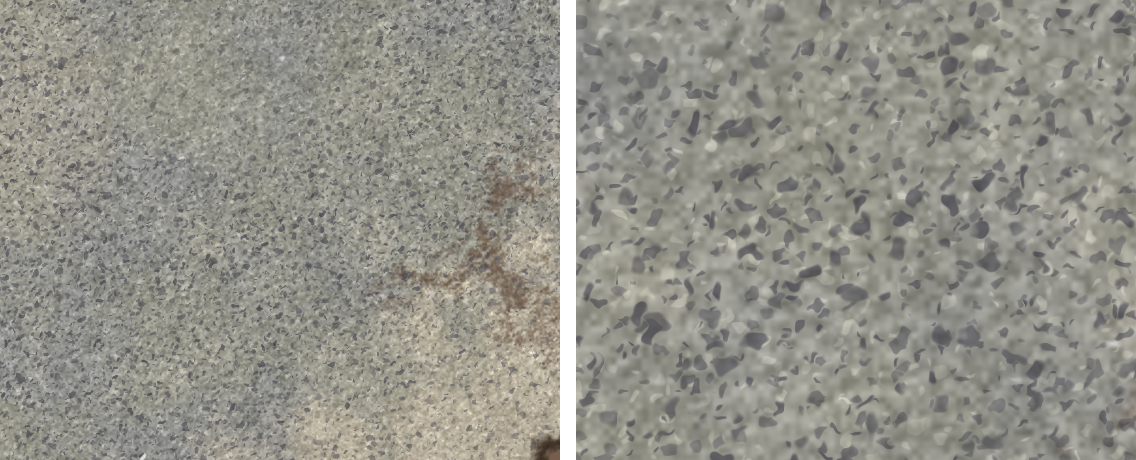
Left, the full canvas; right, a detail of the centre.
A WebGL 1 fragment shader for this texture:

```glsl
precision highp float;
// Weathered speckled stone: grey-green ground, dark slanted chips, tan patches and rust stains.

uniform vec2 u_resolution;

#define COARSE_CELLS 44.0
#define FINE_CELLS 72.0
#define CHIP_AMOUNT 0.80
#define CHIP_DARKNESS 0.88
#define CHIP_ANGLE 0.65
#define ANGLE_SPREAD 2.0
#define MOTTLE 0.27
#define FLECK_LIGHT 0.12
#define TAN_AMOUNT 0.85
#define RUST_AMOUNT 0.62

const vec3 GREY = vec3(0.590, 0.590, 0.545);
const vec3 COOL_GREY = vec3(0.565, 0.568, 0.555);
const vec3 TAN = vec3(0.735, 0.695, 0.615);
const vec3 CHIP = vec3(0.320, 0.318, 0.345);
const vec3 RUST = vec3(0.400, 0.310, 0.245);
const vec3 DARK_BROWN = vec3(0.200, 0.150, 0.110);
const vec3 WHITE = vec3(0.900, 0.900, 0.890);

vec3 hash3(vec2 p) {
  vec3 q = fract(p.xyx * vec3(0.1031, 0.1030, 0.0973));
  q += dot(q, q.yxz + 33.33);
  return fract((q.xxy + q.yzz) * q.zyx);
}

float noise(vec2 p) {
  vec2 i = floor(p), f = fract(p);
  f = f * f * (3.0 - 2.0 * f);
  float low = mix(hash3(i).x, hash3(i + vec2(1.0, 0.0)).x, f.x);
  float high = mix(hash3(i + vec2(0.0, 1.0)).x, hash3(i + 1.0).x, f.x);
  return mix(low, high, f.y);
}

float fbm(vec2 p) {
  float sum = 0.0, weight = 0.5;
  for (int i = 0; i < 5; i++) {
    sum += weight * noise(p);
    p = mat2(1.6, 1.2, -1.2, 1.6) * p + 17.3;
    weight *= 0.5;
  }
  return sum;
}

// Coverage of scattered angular chips; size is the mean half length in cells.
float chips(vec2 p, float cells, float size, float density, float seed) {
  vec2 g = p * cells;
  vec2 warp = vec2(noise(g * 2.7 + seed), noise(g * 2.7 + seed + 41.0)) - 0.5;
  float soft = max(0.09, 0.8 * cells / u_resolution.y);
  float cover = 0.0;
  for (int y = -1; y <= 1; y++) {
    for (int x = -1; x <= 1; x++) {
      vec2 cell = floor(g) + vec2(float(x), float(y));
      vec3 place = hash3(cell + seed);
      vec3 form = hash3(cell + seed + 57.0);
      float angle = CHIP_ANGLE + ANGLE_SPREAD * (form.x - 0.5);
      float c = cos(angle), s = sin(angle);
      vec2 d = g + warp * size * 1.6 - cell - place.xy;
      d = abs(vec2(c * d.x + s * d.y, c * d.y - s * d.x));
      d.y *= mix(1.15, 2.1, form.y);
      float radius = size * mix(0.6, 1.6, form.z * form.z);
      float dist = mix(length(d), max(d.x, d.y), 0.35) - radius;
      float shape = 1.0 - smoothstep(-soft, soft, dist);
      cover = max(cover, shape * step(place.z, density) * mix(0.6, 1.0, form.y));
    }
  }
  return cover;
}

float segment(vec2 p, vec2 a, vec2 b) {
  vec2 ab = b - a;
  return length(p - a - ab * clamp(dot(p - a, ab) / dot(ab, ab), 0.0, 1.0));
}

void main() {
  vec2 p = gl_FragCoord.xy / u_resolution.y;
  vec2 uv = gl_FragCoord.xy / u_resolution;
  float cloud = fbm(p * 5.0) - 0.5;
  float patches = fbm(p * 13.0 + 9.0) - 0.5;

  // Ground with tan areas at lower right and upper left
  float corner = smoothstep(0.0, 0.50, uv.x - 0.9 * uv.y - 0.24 + cloud * 0.3 + patches * 0.5);
  float side = 1.0 - smoothstep(0.0, 0.24, length((uv - vec2(0.04, 0.74)) * vec2(1.0, 0.6)) + patches * 0.2);
  float warm = clamp(corner + 0.55 * side + 0.6 * max(patches, 0.0), 0.0, 1.0);
  vec3 color = mix(GREY, COOL_GREY, smoothstep(-0.15, 0.2, cloud));
  color = mix(color, TAN, warm * TAN_AMOUNT);

  // Fine grit, streaked along the chip direction, and pale flecks
  vec2 along = vec2(p.x + 0.6 * p.y, p.y - 0.6 * p.x);
  float grit = noise(along * vec2(75.0, 115.0)) * 0.5 + noise(p * 215.0 + 5.0) * 0.5 - 0.5;
  color += MOTTLE * grit + 0.08 * patches;
  color += FLECK_LIGHT * chips(p, 60.0, 0.26, 0.6, 211.0) * vec3(1.0, 0.98, 0.88);

  // Rust stains along a broken vein
  float vein = min(segment(uv, vec2(0.91, 0.60), vec2(0.87, 0.42)) + 0.02,
                   segment(uv, vec2(0.87, 0.42), vec2(0.98, 0.29)));
  vein = min(vein, segment(uv, vec2(0.70, 0.38), vec2(0.87, 0.42)) + 0.03);
  float ragged = fbm(p * 38.0 + 3.0) - 0.5;
  float rust = 1.0 - smoothstep(-0.05, 0.08, vein + ragged * 0.25 + grit * 0.08);
  color = mix(color, RUST + 0.15 * grit, rust * RUST_AMOUNT);

  // Dark chips, sparse in the smooth upper middle and on the tan corner
  float smoothArea = 1.0 - smoothstep(0.05, 0.30, length((uv - vec2(0.40, 0.82)) * vec2(0.8, 1.0)));
  float density = CHIP_AMOUNT * (1.0 - 0.45 * smoothArea) * (1.0 - 0.4 * corner) + cloud * 0.35 + patches * 0.3;
  float fade = CHIP_DARKNESS * (1.0 - 0.35 * smoothArea) * (1.0 - 0.3 * corner);
  float dark = max(chips(p, COARSE_CELLS, 0.25, density * 0.8, 13.0),
                   0.8 * chips(p, FINE_CELLS, 0.28, density * 0.9, 101.0));
  color = mix(color, CHIP + 0.12 * grit, dark * fade);

  // Rare white chips and the brown-rimmed hollow in the corner
  color = mix(color, WHITE, chips(p, 24.0, 0.12, 0.02, 307.0));
  float hollow = length((uv - vec2(1.01, -0.01)) * vec2(1.2, 1.0)) + ragged * 0.05;
  color = mix(color, DARK_BROWN, 0.9 * (1.0 - smoothstep(0.05, 0.085, hollow)));
  color = mix(color, RUST + 0.06, 1.0 - smoothstep(0.025, 0.045, hollow));

  gl_FragColor = vec4(clamp(color, 0.0, 1.0), 1.0);
}
```
